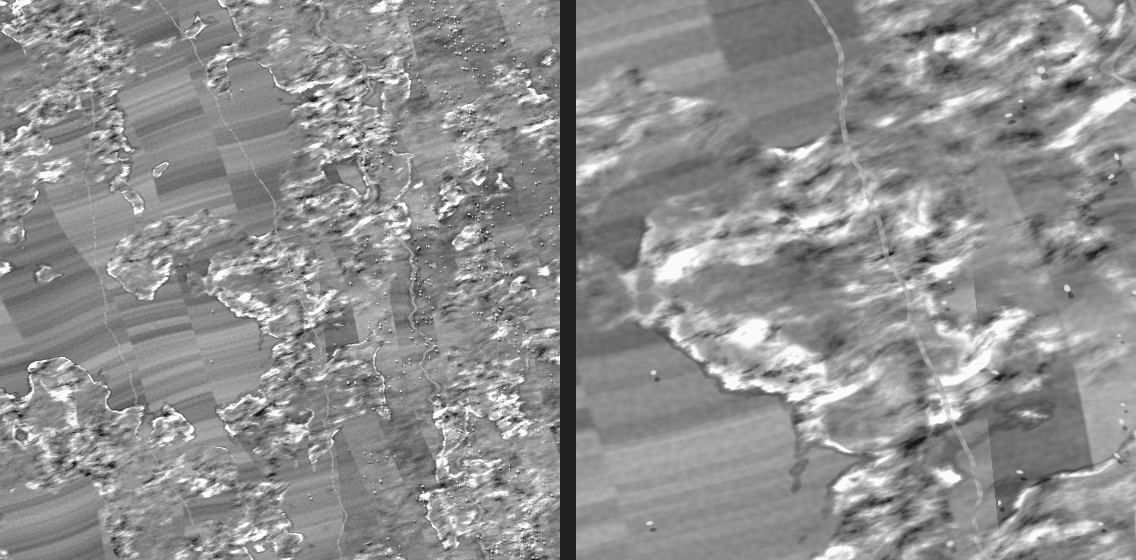
Left: the whole. Right: its middle third, enlarged.
This texture is drawn by a Shadertoy shader. Its source:

```glsl
float hash(vec2 p) {
    vec3 q = fract(vec3(p.xyx) * 0.1031);
    q += dot(q, q.yzx + 33.33);
    return fract((q.x + q.y) * q.z);
}

vec2 gradient(vec2 cell) {
    float angle = 6.2832 * hash(cell + 91.0);
    return vec2(cos(angle), sin(angle));
}

float noise(vec2 p) {
    vec2 i = floor(p), f = fract(p);
    vec2 u = f * f * f * (f * (f * 6.0 - 15.0) + 10.0);
    vec2 e = vec2(1.0, 0.0);
    float low = mix(dot(gradient(i), f), dot(gradient(i + e), f - e), u.x);
    float high = mix(dot(gradient(i + e.yx), f - e.yx),
                     dot(gradient(i + 1.0), f - 1.0), u.x);
    return mix(low, high, u.y);
}

float fbm(vec2 p, int octaves) {
    float sum = 0.0, gain = 1.0;
    for (int i = 0; i < octaves; i++) {
        sum += gain * noise(p);
        p = p * 2.03 + 17.3;
        gain *= 0.55;
    }
    return sum;
}

// Ploughed strips: random tones with softened borders
float strips(float y, float seed) {
    float i = floor(y);
    float edge = smoothstep(0.75, 1.0, fract(y));
    return mix(hash(vec2(i, seed)), hash(vec2(i + 1.0, seed)), edge) - 0.5;
}

float fieldColumn(float y, float column) {
    float seed = column * 7.0 + 40.0;
    float shift = hash(vec2(seed, 3.0));
    float contrast = mix(0.35, 1.0, hash(vec2(seed, 5.0)));
    float wide = strips(y * 12.0 + shift + 30.0, seed);
    float narrow = strips(y * 62.0 + shift + 90.0, seed + 2.0);
    float fine = strips(y * 140.0 + 200.0, seed + 4.0);
    return 0.17 * wide + contrast * (0.17 * narrow + 0.09 * fine);
}

float fields(vec2 p, float columns) {
    float lean = 0.38 * p.x - 0.13 * p.x * p.x;
    float y = p.y - lean + 0.025 * noise(p * 4.0);
    float x = (p.x + 0.35 * p.y) * columns + 0.7 * noise(p * 3.0 + 5.0);
    float column = floor(x);
    float edge = smoothstep(0.96, 1.0, fract(x));
    return mix(fieldColumn(y, column), fieldColumn(y, column + 1.0), edge);
}

// Distance to a winding path x = a + b y + c y^2
float pathDistance(vec2 p, vec3 curve, float wiggle) {
    float x = curve.x + p.y * (curve.y + p.y * curve.z);
    x += wiggle * fbm(vec2(p.y * 7.0, curve.x * 50.0), 4);
    float slope = curve.y + 2.0 * curve.z * p.y;
    return abs(p.x - x) / sqrt(1.0 + slope * slope);
}

float line(float d, float width, float pixel) {
    return 1.0 - smoothstep(width - pixel, width + pixel, d);
}

// Bright roofs of uneven size, scattered as soft flattened spots
float houses(vec2 p, float density) {
    vec2 g = p * 170.0 + 1.5 * vec2(noise(p * 40.0), noise(p * 40.0 + 9.0));
    vec2 cell = floor(g);
    vec2 jitter = vec2(hash(cell + 11.0), hash(cell + 23.0)) - 0.5;
    vec2 d = (fract(g) - 0.5 - 0.3 * jitter) * vec2(0.8, 1.1);
    float size = mix(0.25, 0.48, hash(cell + 31.0));
    return (1.0 - smoothstep(size - 0.25, size, length(d))) * step(hash(cell), density);
}

void mainImage(out vec4 fragColor, in vec2 fragCoord) {
    vec2 p = fragCoord / iResolution.y;
    float pixel = 0.7 / iResolution.y;
    float east = smoothstep(0.5, 0.8, p.x);

    // Scrub texture: flattened streaks that rise to the right, strong in clumps
    vec2 s = vec2(p.x, p.y - 0.3 * p.x) + 0.008 * vec2(noise(p * 22.0), noise(p * 22.0 + 8.0));
    float streaks = fbm(s * vec2(42.0, 92.0), 4);
    float clumps = fbm(s * vec2(16.0, 26.0) + 60.0, 3);
    float vigour = clamp(0.85 + 1.5 * fbm(p * 9.0 + 44.0, 2), 0.35, 1.6);
    float grit = noise(p * vec2(190.0, 240.0));

    // Terrain: scrub covers the high side of a ragged contour
    vec2 warp = vec2(fbm(p * 8.0, 2), fbm(p * 8.0 + 31.0, 2));
    float height = fbm(p * vec2(4.4, 3.6) + 0.6 * warp + 2.0, 3);
    height += 0.10 * fbm(p * vec2(30.0, 38.0), 3) + 0.07 * clumps;
    float scrub = smoothstep(-0.04, 0.12, height - 0.01);

    float tone = 0.535 + 0.08 * noise(p * 5.0 + 70.0) + 0.05 * grit;
    tone += fields(p, mix(6.0, 13.0, step(0.62, p.x + 0.1 * p.y))) * (1.0 - 0.72 * scrub);
    float roughness = max(scrub, 0.45 * east) * vigour;
    float relief = streaks * (0.8 + 0.8 * abs(streaks));
    tone += roughness * (0.36 * relief + 0.19 * clumps + 0.01);

    // Sunlit banks broken into streaks, with a shaded foot
    float reach = smoothstep(0.0, 0.2, noise(p * 5.5 + 13.0) + 0.35 * clumps);
    float jag = 0.09 * streaks;
    float bank = 1.0 - smoothstep(0.01, 0.075, abs(height - 0.10 + jag));
    float foot = 1.0 - smoothstep(0.0, 0.06, abs(height + 0.01 + jag));
    tone -= 0.13 * foot * reach;
    tone += bank * reach * (0.30 + 0.50 * streaks);

    // Scattered bright ridges inside the scrub
    float crest = smoothstep(0.22, 0.5, fbm(s * vec2(15.0, 40.0) + 25.0, 3));
    tone += 0.32 * crest * scrub * (0.8 + streaks);

    // Roads, stream and village lane
    float road = pathDistance(p, vec3(0.60, 0.04, -0.36), 0.025);
    float track = pathDistance(p, vec3(0.38, -0.60, 0.40), 0.025);
    float stream = pathDistance(p, vec3(0.91, -0.40, 0.06), 0.075);
    float lane = pathDistance(p, vec3(0.93, -0.12, 0.0), 0.015);
    tone = mix(tone, 0.68 + 0.3 * grit, 0.65 * line(road, 0.0016, pixel));
    tone = mix(tone, 0.67 + 0.3 * grit, 0.50 * line(track, 0.0018, pixel));
    tone -= 0.10 * line(stream + 0.008 * streaks, 0.008, 0.005);
    tone = mix(tone, 0.70 + 0.35 * streaks, 0.75 * line(stream + 0.005 * streaks, 0.0032, 0.0015));
    tone = mix(tone, 0.65, 0.4 * line(lane, 0.0013, pixel));

    // Settlement
    float patches = smoothstep(-0.2, 0.35, noise(p * 14.0 + 52.0));
    float density = 0.34 * exp(-lane * 40.0) + 0.10 * exp(-stream * 30.0) + 0.10 * east;
    density *= patches;
    tone -= 0.20 * houses(p + vec2(-0.002, 0.004), density);
    tone = mix(tone, 0.92, 0.85 * houses(p, density));

    fragColor = vec4(vec3(clamp(tone, 0.10, 0.98)), 1.0);
}
```
